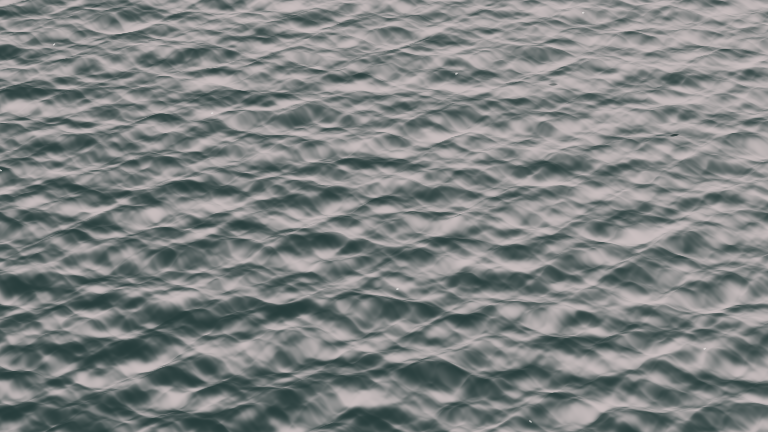
Reproduce this texture procedurally as a Shadertoy shader.

```glsl
#define DEEP_WATER vec3(0.150, 0.232, 0.228)
#define SKY_SHEEN vec3(0.800, 0.757, 0.759)
#define WAVES 46
#define LONGEST 0.23
#define SHORTEST 0.013
#define SWELL_TILT 0.34
#define SPREAD 0.85
#define CHOP 0.33
#define CREST_LIGHT 0.35
#define CONTRAST 0.66
#define FLECK_CELLS 14.0

const float TAU = 6.2831853;

float hash(vec2 p) {
    return fract(sin(dot(p, vec2(12.9898, 78.233))) * 43758.5453);
}

// Screen position to water plane: waves shrink and flatten with distance
vec2 waterPlane(vec2 uv) {
    float depth = 1.0 / (1.2 - 0.4 * uv.y);
    return vec2(uv.x * 0.76, 2.5) * depth;
}

// Sharp-crested sines, each dragging the next; returns light with unit deviation
float waveLight(vec2 p) {
    float light = 0.0, variance = 0.0;
    for (int i = 0; i < WAVES; i++) {
        float n = float(i);
        float fine = n / float(WAVES - 1);
        float freq = TAU / (LONGEST * pow(SHORTEST / LONGEST, fine));
        float bell = (fine - 0.47) / 0.37;
        float weight = exp(-bell * bell);

        // Long swells share a heading, ripples fan out
        float fan = (fract(n * 0.618034) * 2.0 - 1.0) * SPREAD;
        float angle = SWELL_TILT * (1.0 - fine) + fan * mix(0.4, 1.3, fine);
        vec2 dir = vec2(-sin(angle), cos(angle));

        float phase = dot(p, dir) * freq + TAU * hash(vec2(n, 3.7));
        float crest = exp(sin(phase) - 1.0);
        float slope = crest * cos(phase);
        float facing = dir.y + 0.25 * dir.x;

        // Slopes facing the viewer show deep water, crests catch the sky
        light += weight * (CREST_LIGHT * (crest - 0.466) - slope * facing);
        variance += weight * weight
            * (0.108 * facing * facing + 0.092 * CREST_LIGHT * CREST_LIGHT);

        // Every third wave pushes the other way, so shapes stay ragged
        float pull = mod(n, 3.0) < 1.0 ? -CHOP : CHOP;
        p -= dir * slope * weight * pull / freq;
    }
    return light * inversesqrt(variance);
}

// Rare small ellipses, one per chosen cell
float flecks(vec2 uv, float rarity, vec2 size, float seed) {
    vec2 cell = floor(uv * FLECK_CELLS);
    vec2 jitter = vec2(hash(cell + seed), hash(cell + seed + 5.3));
    vec2 offset = (fract(uv * FLECK_CELLS) - 0.25 - 0.5 * jitter) / FLECK_CELLS;
    offset.y += offset.x * (jitter.x - 0.5);
    float spot = 1.0 - smoothstep(0.5, 1.3, length(offset / size));
    return spot * step(rarity, hash(cell + seed + 9.1));
}

void mainImage(out vec4 fragColor, in vec2 fragCoord) {
    vec2 uv = fragCoord / iResolution.y;
    float across = fragCoord.x / iResolution.x;
    uv.x -= 0.5 * iResolution.x / iResolution.y;

    // Calmer and brighter towards the far right
    float glow = 0.95 * (uv.y - 0.5) + 0.7 * (across - 0.5);
    float strength = mix(1.1, 0.78, uv.y) * mix(1.08, 0.88, across);
    float tone = waveLight(waterPlane(uv)) * strength + glow + 0.13;
    float sheen = 0.5 + 0.5 * tanh(CONTRAST * tone);
    vec3 color = mix(DEEP_WATER, SKY_SHEEN, sheen);

    // Drifting debris and bright foam specks
    float debris = flecks(uv, 0.96, vec2(0.010, 0.0028), 2.0);
    float foam = flecks(uv, 0.975, vec2(0.0032, 0.0024), 31.0);
    color = mix(color, DEEP_WATER * 0.8, 0.8 * debris * smoothstep(0.5, 0.9, across));
    color = mix(color, vec3(0.88, 0.87, 0.86), 0.8 * foam);
    fragColor = vec4(color, 1.0);
}
```
